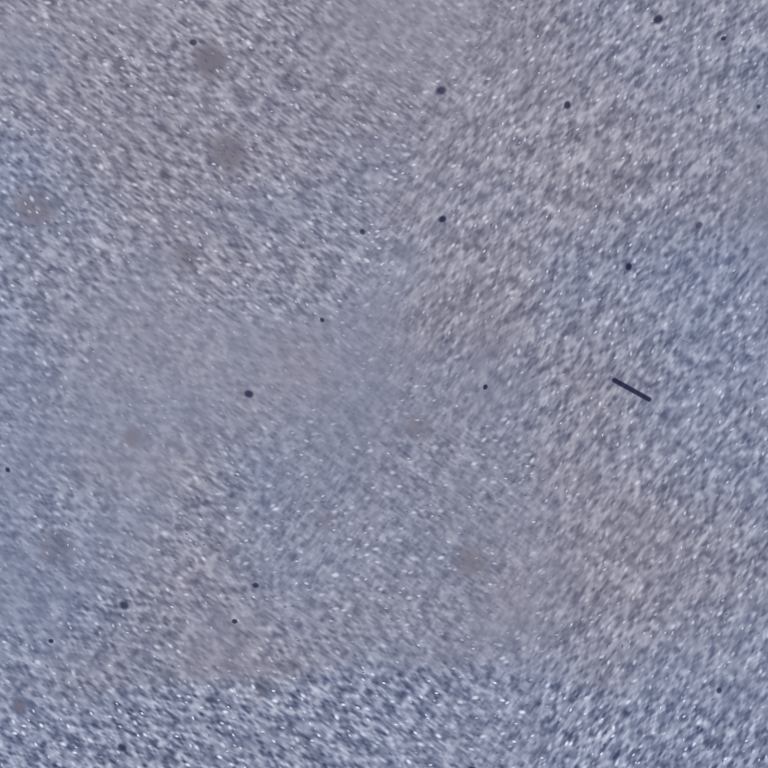
Write a WebGL 2 fragment shader that draws this texture.

```glsl
#version 300 es
precision highp float;
// Weathered blue-grey mineral surface: slanted grain, glinting specks, stains and pits.

uniform vec2 u_resolution;
out vec4 fragColor;

const vec3 COOL = vec3(0.510, 0.540, 0.636);
const vec3 WARM = vec3(0.556, 0.552, 0.616);
const vec3 GLINT = vec3(0.88, 0.90, 0.95);
const vec3 SHADE = vec3(0.32, 0.34, 0.45);
const vec3 STAIN = vec3(0.37, 0.34, 0.38);
const vec3 PIT = vec3(0.13, 0.13, 0.24);

const float LEFT_ANGLE = -0.62;             // grain direction, radians
const float RIGHT_ANGLE = 0.95;
const vec2 GRAIN_FREQ = vec2(105.0, 205.0); // along and across the grain
const float GRAIN_GAIN = 0.40;
const float CALM_GAIN = 0.45;               // contrast kept in smooth patches
const float BAND_GAIN = 1.45;               // contrast in the lower band
const float BAND_TOP = 0.125;
const float BAND_BEND = 0.24;

float hash(vec2 p) {
  return fract(sin(dot(p, vec2(127.1, 311.7))) * 43758.5453);
}

float noise(vec2 p) {
  vec2 i = floor(p), f = fract(p);
  f = f * f * (3.0 - 2.0 * f);
  return mix(mix(hash(i), hash(i + vec2(1, 0)), f.x),
             mix(hash(i + vec2(0, 1)), hash(i + vec2(1, 1)), f.x), f.y);
}

float fbm(vec2 p) {
  return 0.55 * noise(p) + 0.3 * noise(p * 2.1 + 7.3) + 0.15 * noise(p * 4.3 + 19.1);
}

// Coordinates along and across a direction
vec2 turn(vec2 p, float angle) {
  float c = cos(angle), s = sin(angle);
  return vec2(c * p.x + s * p.y, c * p.y - s * p.x);
}

// 0 where the grain falls to the right, 1 where it rises
float slant(vec2 p) {
  return smoothstep(0.45, 0.72, p.x - 0.25 * (p.y - 0.5) + 0.5 * (noise(p * 3.0 + 4.0) - 0.5));
}

float streaks(vec2 p, float angle) {
  vec2 q = turn(p, angle) * GRAIN_FREQ;
  return 0.6 * noise(q + 31.0) + 0.4 * noise(q * 1.7 + 83.0) - 0.5;
}

// Coverage of randomly placed ellipses; radii are in canvas units
float scatter(vec2 p, float cells, float chance, vec2 radii, float stretch,
              float core, float weakest, float seed) {
  float cover = 0.0;
  vec2 home = floor(p * cells);
  for (int y = -1; y <= 1; y++) {
    for (int x = -1; x <= 1; x++) {
      vec2 id = home + vec2(x, y);
      vec2 key = id + seed;
      if (hash(key) > chance) continue;
      vec2 center = (id + vec2(hash(key + 17.3), hash(key + 41.7))) / cells;
      float size = hash(key + 59.1);
      float radius = mix(radii.x, radii.y, size * size);
      float angle = mix(LEFT_ANGLE, RIGHT_ANGLE, slant(center)) + hash(key + 73.9) - 0.5;
      vec2 d = turn(p - center, angle) / (radius * vec2(stretch, 1.0));
      float strength = mix(weakest, 1.0, hash(key + 97.3));
      cover = max(cover, strength * (1.0 - smoothstep(core, 1.0, length(d))));
    }
  }
  return cover;
}

float segment(vec2 p, vec2 a, vec2 b) {
  vec2 ab = b - a;
  return length(p - a - ab * clamp(dot(p - a, ab) / dot(ab, ab), 0.0, 1.0));
}

void main() {
  vec2 p = gl_FragCoord.xy / u_resolution.y;

  // Contrast: calm patches above, a crisp band along the bottom
  float bandTop = BAND_TOP - BAND_BEND * (p.x - 0.5) * (p.x - 0.5) + 0.03 * (fbm(p * 9.0) - 0.5);
  float band = 1.0 - smoothstep(-0.012, 0.012, p.y - bandTop);
  float lively = smoothstep(0.28, 0.52, fbm(p * 4.0 + 12.0));
  float contrast = mix(mix(CALM_GAIN, 1.0, lively), BAND_GAIN, band);

  // Broad tint and fine grain
  float tint = smoothstep(0.25, 0.75, fbm(p * 3.5 + 50.0) + 0.15 * (p.y - 0.5));
  vec3 color = mix(COOL, WARM, tint * (1.0 - 0.7 * band));
  color += 0.05 * (fbm(p * 7.0 + 90.0) - 0.5);
  float grain = mix(streaks(p, LEFT_ANGLE), streaks(p, RIGHT_ANGLE), slant(p));
  color += GRAIN_GAIN * contrast * grain * vec3(1.03, 1.0, 0.92);

  // Soft stains, broken up by the grain
  float stain = scatter(p, 6.0, 0.32, vec2(0.012, 0.036), 1.1, 0.3, 0.2, 3.0);
  color = mix(color, STAIN, stain * clamp(0.55 + grain, 0.0, 1.0));

  // Dark flecks and bright glints
  float fleck = scatter(p, 75.0, 0.22, vec2(0.0015, 0.0040), 1.9, 0.0, 0.1, 11.0);
  color = mix(color, SHADE, 0.7 * fleck * min(contrast, 1.0));
  float glint = scatter(p, 88.0, 0.36, vec2(0.0018, 0.0042), 1.8, 0.1, 0.1, 23.0);
  color = mix(color, GLINT, clamp(0.75 * glint * contrast, 0.0, 1.0));

  // Pits and one short scratch
  float pit = scatter(p, 9.0, 0.20, vec2(0.0035, 0.0080), 1.25, 0.35, 0.7, 37.0);
  float scratch = 1.0 - smoothstep(0.0015, 0.0045, segment(p, vec2(0.80, 0.505), vec2(0.845, 0.48)));
  color = mix(color, PIT, 0.85 * max(pit, scratch));

  fragColor = vec4(clamp(color, 0.0, 1.0), 1.0);
}
```
